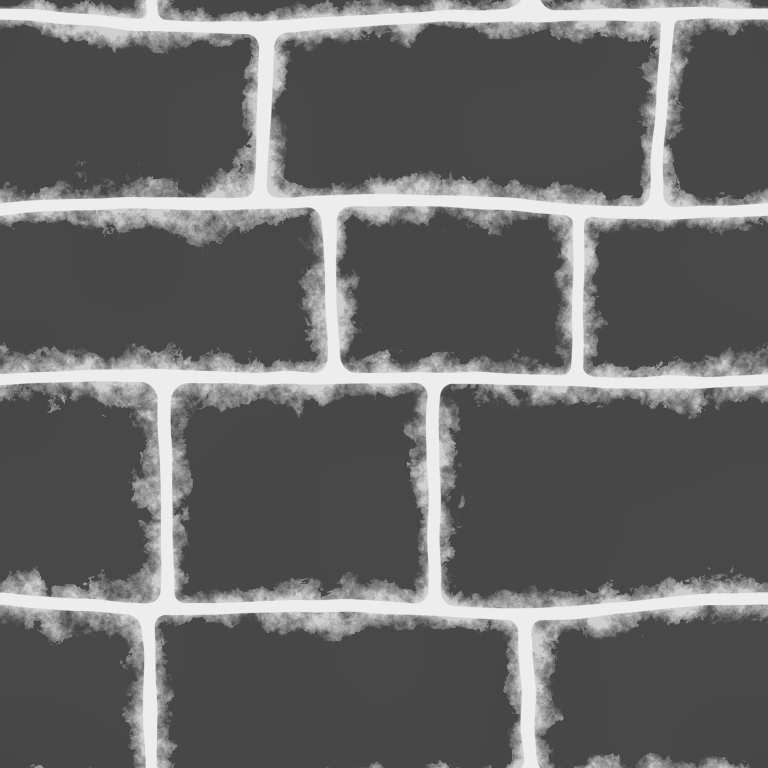
Reproduce this texture map procedurally as a Shadertoy shader.

```glsl
const float TAU = 6.2831853;
const vec3 STONE = vec3(0.28);
const vec3 MORTAR = vec3(0.93);

// Bed joints from top to bottom: height, then two waves as (amplitude, phase) pairs
const float BED_HEIGHT[4] = float[4](0.9753, 0.7324, 0.5065, 0.2096);
const vec4 BED_WAVE[4] = vec4[4](
    vec4(-0.0085, 0.32, -0.0033, 0.28),
    vec4(-0.0072, 0.89, -0.0033, 0.84),
    vec4(-0.0033, 0.80, -0.0020, 0.87),
    vec4(-0.0052, 0.55, -0.0059, 0.20));

// Two head joints per course: x positions, then sideways leans
const vec4 HEAD_JOINTS[4] = vec4[4](
    vec4(0.3425, 0.8607, 0.008, 0.018),
    vec4(0.4310, 0.7526, -0.008, 0.005),
    vec4(0.2161, 0.5650, -0.004, -0.002),
    vec4(0.1965, 0.6875, -0.007, -0.008));

float hash(vec2 p) {
    vec3 q = fract(p.xyx * vec3(0.1031, 0.1030, 0.0973));
    q += dot(q, q.yzx + 33.33);
    return fract((q.x + q.y) * q.z);
}

// Value noise that wraps after a whole number of cells
float noise(vec2 p, float period) {
    vec2 cell = floor(p), f = fract(p);
    f = f * f * (3.0 - 2.0 * f);
    vec2 a = mod(cell, period), b = mod(cell + 1.0, period);
    return mix(mix(hash(a), hash(vec2(b.x, a.y)), f.x),
               mix(hash(vec2(a.x, b.y)), hash(b), f.x), f.y);
}

float fbm(vec2 uv, float frequency, float gain) {
    float sum = 0.0, total = 0.0, weight = 1.0;
    for (int octave = 0; octave < 5; octave++) {
        sum += weight * noise(uv * frequency + float(octave) * 7.3, frequency);
        total += weight;
        weight *= gain;
        frequency *= 2.0;
    }
    return sum / total;
}

float bedHeight(float x, int bed) {
    vec4 wave = BED_WAVE[bed];
    float wobble = noise(vec2(x * 24.0, float(bed) * 5.0 + 0.5), 24.0) - 0.5;
    return BED_HEIGHT[bed] + wave.x * cos(TAU * (x - wave.y))
         + wave.z * cos(2.0 * TAU * (x - wave.w)) + 0.003 * wobble;
}

// Distance to the nearest head joint edge; t runs from course bottom to top
float headDistance(vec2 p, float t, vec4 joints) {
    float nearest = 1.0;
    for (int j = 0; j < 2; j++) {
        float shift = float(j) * 9.0 + joints.x * 20.0;
        float wobble = noise(vec2(shift, p.y * 20.0), 20.0) - 0.5;
        float swell = noise(vec2(shift + 4.0, p.y * 14.0), 14.0) - 0.5;
        float x = joints[j] + joints[j + 2] * (t - 0.5) + 0.004 * wobble;
        float halfWidth = 0.0085 + 0.003 * swell;
        nearest = min(nearest, abs(fract(p.x - x + 0.5) - 0.5) - halfWidth);
    }
    return nearest;
}

// Combines two edge distances into a brick with rounded corners
float roundedCorner(vec2 edges, float radius) {
    return max(radius, min(edges.x, edges.y)) - length(max(radius - edges, 0.0));
}

// Positive inside bricks, negative in the mortar
float brickDistance(vec2 p) {
    if (p.y > bedHeight(p.x, 0)) p.y -= 1.0;
    float radius = mix(0.005, 0.030, noise(p * 9.0, 9.0));
    float result = -1.0;
    for (int course = 0; course < 4; course++) {
        float top = bedHeight(p.x, course);
        float bottom = bedHeight(p.x, (course + 1) % 4) - (course == 3 ? 1.0 : 0.0);
        if (p.y <= top && p.y >= bottom) {
            float t = (p.y - bottom) / (top - bottom);
            float halfBed = 0.0078 + 0.002 * (noise(p * 16.0, 16.0) - 0.5);
            float bed = min(top - p.y, p.y - bottom) - halfBed;
            result = roundedCorner(vec2(headDistance(p, t, HEAD_JOINTS[course]), bed), radius);
        }
    }
    return result;
}

// Opacity of the chalky, ragged wear that creeps inward from brick edges
float edgeWear(vec2 uv, float edge) {
    float spread = 0.6 * noise(uv * 7.0, 7.0) + 0.4 * noise(uv * 23.0, 23.0);
    float reach = mix(0.007, 0.036, spread);
    vec2 warp = vec2(fbm(uv, 40.0, 0.6), fbm(uv + 0.37, 40.0, 0.6)) - 0.5;
    float ragged = fbm(uv + 0.018 * warp, 28.0, 0.7) - 0.5;
    float blotch = fbm(uv + 0.53, 36.0, 0.75) - 0.5;
    float depth = 1.0 - max(edge, 0.0) / reach + 2.8 * ragged;
    float opacity = clamp(0.14 + 0.52 * depth + 1.1 * blotch, 0.06, 0.82);
    return smoothstep(0.0, 0.16, depth) * opacity;
}

void mainImage(out vec4 fragColor, in vec2 fragCoord) {
    vec2 uv = fragCoord / iResolution.xy;
    float soft = 0.8 / iResolution.y;
    float edge = brickDistance(uv);

    // Brick face with faint tonal drift and worn rim
    vec3 face = STONE + 0.008 * (noise(uv * 6.0, 6.0) - 0.5);
    face = mix(face, MORTAR, edgeWear(uv, edge));

    vec3 color = mix(MORTAR, face, smoothstep(-soft, soft, edge));
    fragColor = vec4(color, 1.0);
}
```
